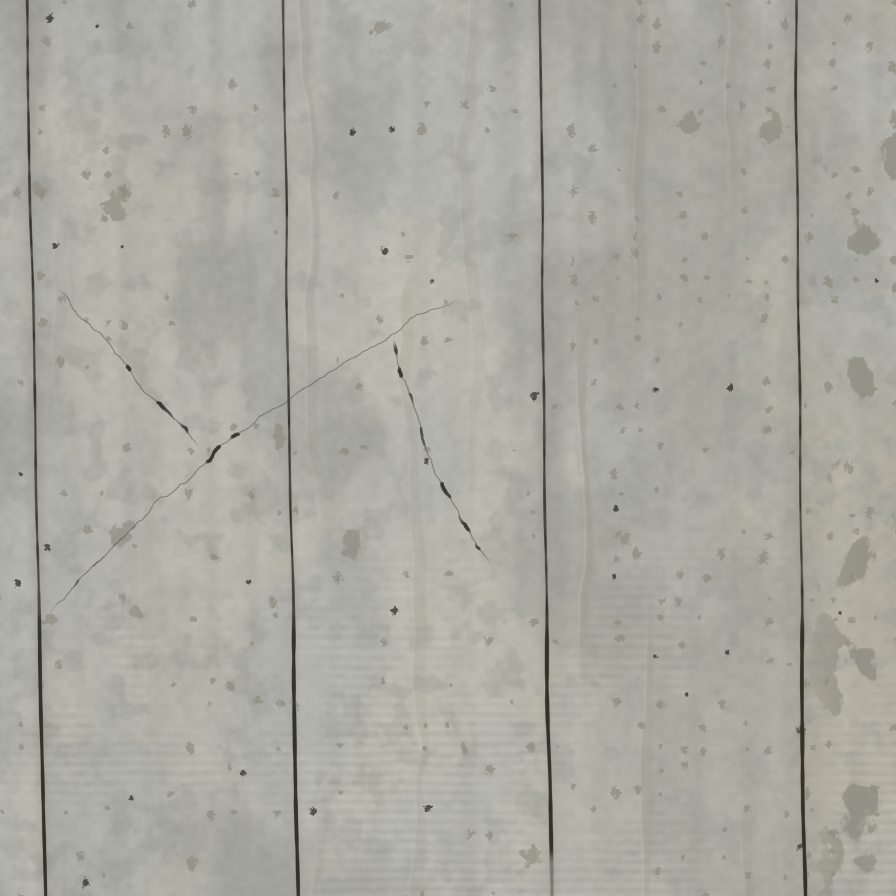
Write a Shadertoy shader that draws this texture.

```glsl
// Weathered board-cast concrete: four slightly leaning dark joints split the wall
// into panels, layered with mottled noise, mineral drips, hairline cracks and pits.
// Panel coordinates follow the joints; scattered marks come from hashed grid cells.

#define PITCH 0.2845        // panel width
#define FIRST_JOINT 0.0495  // first joint at the bottom edge
#define LEAN 0.0205         // sideways drift of the first joint over the height
#define JOINT_WIDTH 0.0013
#define RIPPLES 92.0        // board marks over the height
#define DRIPS_PER_PANEL 3
#define COOL vec3(0.69, 0.693, 0.67)
#define WARM vec3(0.725, 0.715, 0.67)
#define TAN vec3(0.68, 0.665, 0.61)
#define GREY vec3(0.63, 0.635, 0.61)
#define STAIN vec3(0.55, 0.54, 0.49)
#define DARK vec3(0.19, 0.185, 0.155)

float hash(vec2 p) {
    return fract(sin(dot(p, vec2(127.1, 311.7))) * 43758.5);
}

float noise(vec2 p) {
    vec2 i = floor(p), f = fract(p);
    f = f * f * (3.0 - 2.0 * f);
    return mix(mix(hash(i), hash(i + vec2(1, 0)), f.x),
               mix(hash(i + vec2(0, 1)), hash(i + vec2(1, 1)), f.x), f.y);
}

float fbm(vec2 p) {
    float sum = 0.0, amp = 0.516;
    for (int i = 0; i < 5; i++) {
        sum += amp * noise(p);
        p = mat2(0.8, 0.6, -0.6, 0.8) * p * 2.03 + 17.3;
        amp *= 0.5;
    }
    return sum;
}

// Smooth-edged band around zero distance
float band(float d, float halfWidth, float px) {
    return 1.0 - smoothstep(halfWidth - px, halfWidth + px, abs(d));
}

// Irregular blobs, at most one per grid cell
float spots(vec2 p, float cells, float chance, float size, float px) {
    vec2 g = p * cells, id = floor(g);
    vec2 rnd = vec2(hash(id + 3.1), hash(id + 8.7));
    float r = size * (0.35 + 0.65 * hash(id + 5.3));
    vec2 d = g - id - 0.3 - 0.4 * rnd;
    float shape = length(d * vec2(1.0, 0.65 + 0.6 * rnd.x)) + (fbm(g * 1.6 / size) - 0.5) * r * 2.2;
    float edge = cells * px + 0.15 * r;
    return step(hash(id + 1.9), chance) * (1.0 - smoothstep(r - edge, r + edge, shape));
}

// Jagged hairline from a to b, bulging sideways by bow
float crack(vec2 p, vec2 a, vec2 b, float bow, float px) {
    float len = distance(a, b);
    vec2 dir = (b - a) / len, q = p - a;
    float t = dot(q, dir) / len;
    float jag = (fbm(vec2(t * len * 28.0, a.x * 91.0)) - 0.5) * 0.018;
    float off = dir.x * q.y - dir.y * q.x - 4.0 * bow * t * (1.0 - t) - jag;
    float ends = smoothstep(0.0, 0.06, t) * smoothstep(1.0, 0.94, t);
    float chip = smoothstep(0.66, 0.85, noise(vec2(t * len * 75.0, a.y * 40.0)));
    return band(off, 0.0006 + 0.0015 * chip, px) * ends * (0.42 + 0.5 * chip);
}

void mainImage(out vec4 fragColor, in vec2 fragCoord) {
    vec2 p = fragCoord / iResolution.xy;
    float px = 0.75 / iResolution.y;

    // Panel coordinates and distance to the nearest joint
    float pitch = PITCH + 0.0035 * (p.y - 0.5);
    float q = (p.x - FIRST_JOINT + LEAN * p.y) / pitch;
    float joint = floor(q + 0.5), panel = floor(q);
    float jointDist = (q - joint) * pitch + (noise(vec2(p.y * 9.0, joint)) - 0.5) * 0.003;

    // Mottled concrete, warmer toward the right
    float right = smoothstep(0.45, 1.0, p.x + 0.3 * (fbm(p * 3.0) - 0.5));
    vec3 col = mix(COOL, WARM, smoothstep(0.42, 0.66, fbm(p * vec2(9.0, 5.0) + panel * 3.7)));
    col = mix(col, GREY, 0.85 * smoothstep(0.47, 0.7, fbm(p * vec2(8.0, 6.0) + 41.0)));
    col = mix(col, TAN, 0.75 * right * smoothstep(0.3, 0.6, fbm(p * 6.0 + 7.0)));
    col = mix(col, GREY, 0.5 * smoothstep(0.54, 0.7, fbm(p * 38.0 + 5.0)));
    col += 0.035 * (noise(vec2(q * 19.0, p.y * 2.2)) - 0.5);
    col += 0.055 * (fbm(p * 110.0) - 0.5) + 0.02 * (hash(panel + vec2(2.0, 9.0)) - 0.5);

    // Horizontal board marks in the lower part
    float marks = smoothstep(0.5, 0.2, p.y) * smoothstep(0.4, 0.62, fbm(p * 7.0 + 23.0));
    col += 0.015 * marks * sin(6.2832 * RIPPLES * p.y + 2.0 * noise(p * 20.0));

    // Mineral drips: stained body with a pale left rim
    for (int i = 0; i < 3 * DRIPS_PER_PANEL; i++) {
        float k = float(i), lane = mod(k, float(DRIPS_PER_PANEL));
        float host = floor(k / float(DRIPS_PER_PANEL));
        float seed = hash(vec2(k, 4.2));
        float path = host + 0.11 + 0.33 * lane + 0.1 * (seed - 0.5)
            + 0.07 * (noise(vec2(p.y * 5.0, k)) - 0.5) + 0.03 * (noise(vec2(p.y * 24.0, k)) - 0.5);
        float d = (q - path) * pitch;
        float w = 0.003 + 0.005 * noise(vec2(p.y * 8.0, k + 30.0));
        float fade = smoothstep(0.3, 0.65, noise(vec2(p.y * 3.0 + 5.0 * seed, k + 60.0)));
        float strength = fade * (0.12 + 0.14 * host) * (lane < 0.5 ? 1.4 : 0.9);
        col = mix(col, mix(TAN, STAIN, 0.45), strength * band(d, w, 0.0025));
        col += 0.06 * strength * band(d + w, 0.0015, 0.001);
    }

    // Stains and worn patches, then small voids
    float wear = smoothstep(0.58, 0.64, fbm(p * vec2(25.0, 19.0) + 61.0));
    col = mix(col, STAIN, 0.75 * wear * smoothstep(0.87, 0.96, p.x));
    col = mix(col, STAIN, 0.65 * spots(p, 11.0, 0.13, 0.14, px));
    col = mix(col, STAIN, 0.7 * spots(p + 0.37, 42.0, 0.12 + 0.18 * right, 0.2, px));
    col = mix(col, DARK, 0.75 * spots(p + 0.71, 24.0, 0.055, 0.1, px));

    // Main crack with a branch, and a lone one meeting it
    float cracks = crack(p, vec2(0.05, 0.31), vec2(0.515, 0.668), 0.03, px);
    cracks = max(cracks, crack(p, vec2(0.436, 0.622), vec2(0.547, 0.368), -0.01, px));
    cracks = max(cracks, crack(p, vec2(0.065, 0.68), vec2(0.22, 0.498), 0.002, px));
    col = mix(col, DARK, cracks);

    // Joints: grimy halo and dark gap, opening wider near the bottom
    float low = smoothstep(0.33, 0.29, p.y);
    float gap = JOINT_WIDTH * (0.75 + 0.5 * noise(vec2(p.y * 60.0, joint)) + 0.55 * low);
    float grit = 0.68 + 0.3 * max(low, noise(vec2(p.y * 85.0, joint + 7.0)));
    float closed = joint == 2.0 ? smoothstep(0.035, 0.055, p.y) : 1.0;
    col = mix(col, STAIN, 0.4 * exp(-abs(jointDist) / 0.005));
    col = mix(col, DARK, band(jointDist, gap, px) * grit * mix(0.35, 1.0, closed));

    fragColor = vec4(clamp(col, 0.0, 1.0), 1.0);
}
```
